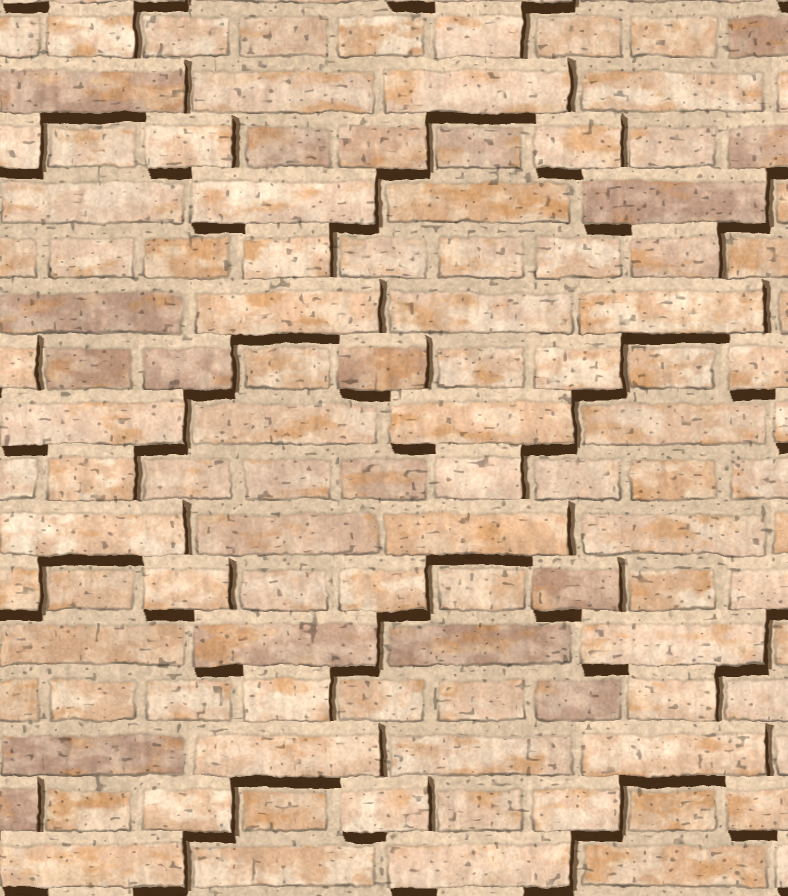
Write a Shadertoy shader that draws this texture.

```glsl
const float ROWS = 16.2;            // courses over the canvas height
const float STRETCHER = 3.51;       // long brick pitch, in course heights
const vec2 ORIGIN = vec2(0.105, -0.04);
const float SIDE_JOINT = 0.10;      // half the upright mortar joint
const float BED_JOINT = 0.24;       // mortar bed above each brick
const vec2 DROP_SHADOW = vec2(0.07, 0.19);
const vec2 SIDE_SHADOW = vec2(0.13, 0.07);
const float SIDE_STRENGTH = 0.68;
const int SHADOW_STEPS = 4;

const vec3 CREAM = vec3(0.97, 0.88, 0.77);
const vec3 PALE = vec3(0.90, 0.77, 0.66);
const vec3 TAN = vec3(0.84, 0.65, 0.48);
const vec3 OCHRE = vec3(0.80, 0.56, 0.33);
const vec3 MAUVE = vec3(0.66, 0.52, 0.44);
const vec3 MORTAR = vec3(0.87, 0.77, 0.65);
const vec3 SHADOW = vec3(0.22, 0.13, 0.05);

struct Brick {
    vec2 id;       // column and course
    vec2 local;    // position from the brick centre
    vec2 extent;   // half size
    float raised;  // 1 when it stands out of the wall
};

float hash(vec2 p) {
    vec3 h = fract(p.xyx * vec3(0.1031, 0.1030, 0.0973));
    h += dot(h, h.yzx + 33.33);
    return fract((h.x + h.y) * h.z);
}

float noise(vec2 p) {
    vec2 i = floor(p), f = fract(p);
    f = f * f * (3.0 - 2.0 * f);
    vec2 e = vec2(1.0, 0.0);
    return mix(mix(hash(i), hash(i + e), f.x),
               mix(hash(i + e.yx), hash(i + e.xx), f.x), f.y);
}

float fbm(vec2 p) {
    float sum = 0.0, amp = 0.53;
    for (int i = 0; i < 4; i++) {
        sum += amp * noise(p);
        p = p * 2.03 + 17.3;
        amp *= 0.5;
    }
    return sum;
}

// Alternating header and stretcher courses; raised bricks form a diamond lattice.
Brick brickAt(vec2 p) {
    float row = floor(p.y);
    float phase = mod(row, 8.0);
    bool header = mod(row, 2.0) < 0.5;
    float pitch = header ? STRETCHER * 0.5 : STRETCHER;
    float u = p.x / pitch + (header ? 0.5 : 0.0);
    float col = floor(u);
    bool tip = header && mod(phase, 4.0) < 0.5;
    float period = tip ? 4.0 : 2.0;
    float first = tip ? (phase < 2.0 ? 1.0 : 3.0)
                      : (!header && abs(phase - 4.0) < 1.5 ? 1.0 : 0.0);
    float raised = abs(mod(col, period) - first) < 0.5 ? 1.0 : 0.0;
    vec2 id = vec2(col, row);
    float shift = (hash(id + 41.0) - 0.5) * 0.09;
    vec2 local = vec2((u - col - 0.5) * pitch + shift, p.y - row - 0.5 - BED_JOINT * 0.5);
    vec2 extent = vec2(pitch * 0.5 - SIDE_JOINT, 0.5 - BED_JOINT * 0.5 - 0.01);
    return Brick(id, local, extent, raised);
}

// Coverage by raised masonry, including the bed above each raised brick.
float solid(vec2 p) {
    Brick b = brickAt(p);
    return b.raised * smoothstep(-0.02, 0.02, b.extent.x - abs(b.local.x));
}

float castShadow(vec2 p) {
    float shade = 0.0;
    for (int i = 1; i <= SHADOW_STEPS; i++) {
        float t = float(i) / float(SHADOW_STEPS);
        shade = max(shade, solid(p - DROP_SHADOW * t));
        shade = max(shade, SIDE_STRENGTH * solid(p - SIDE_SHADOW * t));
    }
    return shade * (1.0 - solid(p));
}

vec3 brickColor(Brick b, vec2 p) {
    float tone = hash(b.id + 7.0), kind = hash(b.id + 23.0);
    vec2 seed = b.id * 5.7;
    vec3 color = mix(PALE, TAN, 0.75 * tone * tone);
    color = mix(color, MAUVE, 0.75 * smoothstep(0.72, 0.95, kind));
    float stain = fbm(p * vec2(1.3, 3.2) + seed);
    color = mix(color, OCHRE, 0.5 * smoothstep(0.5, 0.75, stain));
    float wash = fbm(p * vec2(2.2, 4.0) - seed + 60.0);
    color = mix(color, CREAM, smoothstep(0.38, 0.7, wash) * mix(0.95, 0.35, kind));
    float streak = fbm(p * vec2(9.0, 2.5) + seed);
    return color * (0.9 + 0.2 * streak);
}

vec3 wall(vec2 p) {
    vec2 warp = vec2(noise(p * 2.7), noise(p * 2.1 + 31.0)) - 0.5;
    vec2 ragged = vec2(noise(p * 11.0 + 9.0), noise(p * 11.0 + 77.0)) - 0.5;
    p += warp * 0.07 + ragged * 0.03;
    Brick b = brickAt(p);

    // Worn brick outline
    b.local.y += (hash(b.id + 3.0) - 0.5) * 0.03 * b.local.x;
    vec2 d = abs(b.local) - b.extent + 0.05;
    float edge = length(max(d, 0.0)) + min(max(d.x, d.y), 0.0) - 0.05;
    edge += (1.0 - b.raised) * 0.02 + (fbm(p * 7.0) - 0.5) * 0.05;

    // Mortar, brick face and the crease between them
    vec3 color = MORTAR * (0.9 + 0.2 * fbm(p * 9.0));
    color = mix(color, brickColor(b, p), smoothstep(0.025, -0.025, edge));
    float lower = smoothstep(-0.1, 0.35, b.local.y);
    float crease = smoothstep(0.05, 0.0, abs(edge - 0.01));
    color *= 1.0 - crease * (0.1 + 0.25 * lower) * (0.5 + noise(p * 3.0));
    color *= 1.0 + 0.06 * b.raised * (1.0 - lower);

    // Pits and grain
    color *= 1.0 - 0.3 * smoothstep(0.8, 0.95, noise(p * vec2(9.0, 13.0) + 5.0));
    color *= 0.95 + 0.1 * noise(p * 24.0);
    return mix(color, SHADOW, 0.93 * castShadow(p));
}

void mainImage(out vec4 fragColor, in vec2 fragCoord) {
    vec3 sum = vec3(0.0);
    for (int i = 0; i < 4; i++) {
        vec2 offset = vec2(i & 1, i >> 1) * 0.5 - 0.25;
        vec2 p = (fragCoord + offset) / iResolution.y;
        sum += wall(vec2(p.x, 1.0 - p.y) * ROWS + ORIGIN);
    }
    fragColor = vec4(sum * 0.25, 1.0);
}
```
